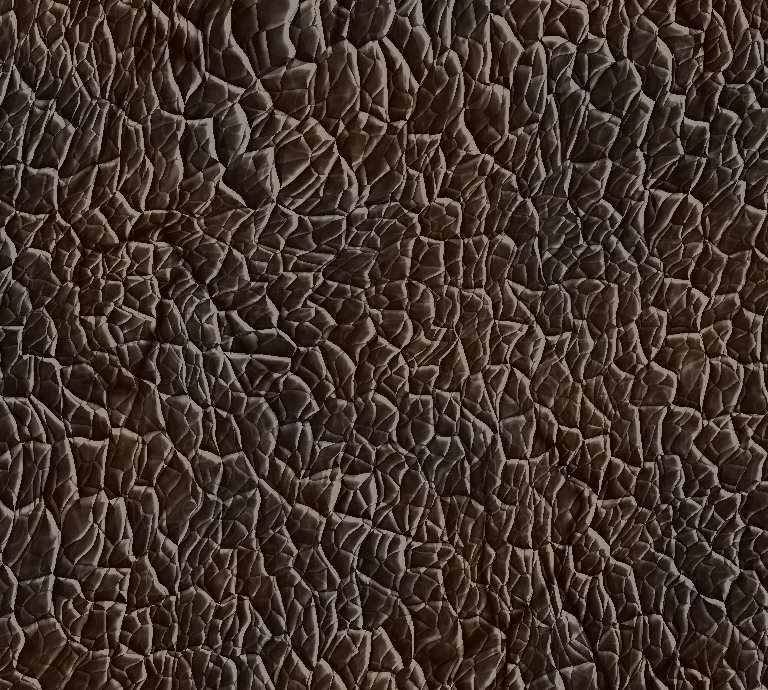
Reproduce this texture procedurally as a WebGL 2 fragment shader.

```glsl
#version 300 es
precision highp float;
// Dark brown leather: wrinkled, upright grain cells with pale rims and long creases.

uniform vec2 u_resolution;
out vec4 fragColor;

const vec2 LIGHT_DIR = vec2(0.86, 0.51);
const vec3 SHADOW_BROWN = vec3(0.10, 0.04, 0.01);
const vec3 SHEEN_RANGE = vec3(0.44, 0.45, 0.44);

// Sine-free hash
vec2 hash22(vec2 p) {
  vec3 q = fract(p.xyx * vec3(0.1031, 0.1030, 0.0973));
  q += dot(q, q.yzx + 33.33);
  return fract((q.xx + q.yz) * q.zy);
}

float noise(vec2 p) {
  vec2 cell = floor(p);
  vec2 f = fract(p);
  f = f * f * (3.0 - 2.0 * f);
  float low = mix(hash22(cell).x, hash22(cell + vec2(1.0, 0.0)).x, f.x);
  float high = mix(hash22(cell + vec2(0.0, 1.0)).x, hash22(cell + 1.0).x, f.x);
  return mix(low, high, f.y);
}

float fbm(vec2 p) {
  float sum = 0.0;
  float amplitude = 0.5;
  for (int i = 0; i < 4; i++) {
    sum += amplitude * noise(p);
    p = mat2(1.6, 1.2, -1.2, 1.6) * p + 17.3;
    amplitude *= 0.5;
  }
  return sum / 0.9375;
}

vec2 warp(vec2 p, float frequency, float amount) {
  vec2 q = p * frequency;
  return p + amount * (vec2(noise(q + 5.2), noise(q + 61.7)) - 0.5);
}

// Voronoi border: x = distance to it, yz = unit vector pointing out of the cell
vec3 cellBorder(vec2 p) {
  vec2 base = floor(p);
  vec2 nearest = vec2(9.0);
  vec2 second = vec2(9.0);
  for (int y = -1; y <= 1; y++) {
    for (int x = -1; x <= 1; x++) {
      vec2 cell = base + vec2(x, y);
      vec2 offset = cell + 0.05 + 0.9 * hash22(cell) - p;
      if (dot(offset, offset) < dot(nearest, nearest)) {
        second = nearest;
        nearest = offset;
      } else if (dot(offset, offset) < dot(second, second)) {
        second = offset;
      }
    }
  }
  vec2 outward = normalize(second - nearest);
  return vec3(dot(0.5 * (nearest + second), outward), outward);
}

float band(float x, float width) {
  return exp(-x * x / (width * width));
}

// Rounded cells: shaded flanks, a pale rim towards the light, a dark gap behind
float grain(vec2 p, float rimWidth) {
  vec3 border = cellBorder(p);
  float facing = dot(border.yz, LIGHT_DIR);
  float flank = facing * exp(-4.0 * border.x);
  float rim = band(border.x - 0.06, rimWidth) * smoothstep(-0.5, 0.9, facing);
  float gap = band(border.x, 0.07) * (1.0 - smoothstep(-0.7, 0.3, facing));
  return 1.2 * flank + 1.7 * rim - 1.2 * gap;
}

// Long folds: a dark line with one lit shoulder
float fold(vec2 p) {
  vec3 border = cellBorder(p);
  float facing = dot(border.yz, LIGHT_DIR);
  return 0.8 * facing * exp(-7.0 * border.x) - 1.7 * band(border.x, 0.035);
}

void main() {
  vec2 p = gl_FragCoord.xy / u_resolution.y;

  // Bend the hide at three scales and lean the grain slightly
  vec2 hide = warp(warp(p, 3.0, 0.10), 11.0, 0.025);
  hide = warp(hide, 42.0, 0.009);
  hide.x -= 0.15 * hide.y;

  // Relief, from large to small
  float patches = fbm(p * 4.0 + 8.0);
  float foldMask = smoothstep(0.42, 0.68, noise(p * vec2(5.0, 3.5) + 3.1));
  float tone = foldMask * fold(hide * vec2(7.0, 3.6) + 2.7);
  tone += mix(0.65, 1.35, noise(p * 14.0)) * grain(hide * vec2(23.0, 15.0), 0.07);
  vec2 crossed = mat2(0.91, 0.42, -0.42, 0.91) * hide;
  tone += mix(0.25, 0.95, noise(p * 18.0 + 40.0)) * grain(crossed * vec2(43.0, 31.0) + 9.0, 0.10);

  // Hairline wrinkles and skin mottling
  float wrinkle = noise(hide * vec2(58.0, 36.0) + 77.0) - 0.5;
  tone += 0.55 * band(wrinkle, 0.05) - 0.10;
  tone += 1.5 * (fbm(hide * vec2(110.0, 75.0)) - 0.5);
  tone += 0.9 * (patches - 0.5) - 0.22;

  // Skewed response: broad dark body, few bright ridges
  float sheen = min(0.31 * exp(0.78 * tone) - 0.07, 1.12);
  vec3 color = SHADOW_BROWN + SHEEN_RANGE * sheen;
  color += vec3(-0.07, 0.0, 0.05) * (fbm(p * 6.0 + 31.0) - 0.5);
  fragColor = vec4(clamp(color, 0.0, 1.0), 1.0);
}
```
